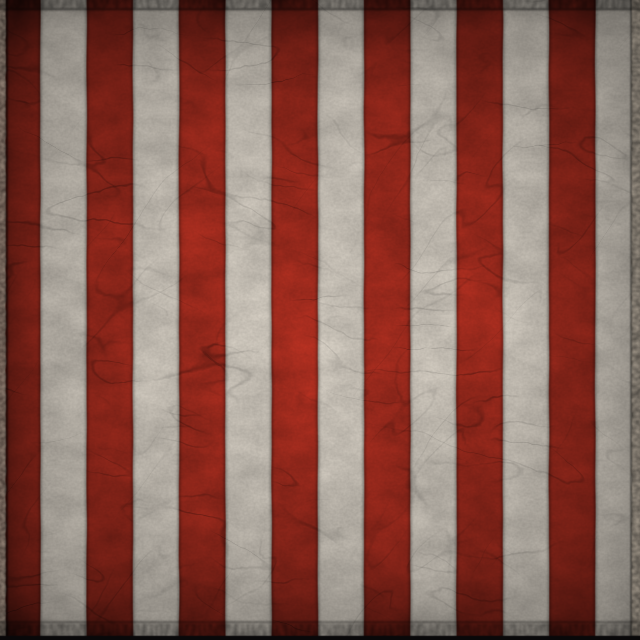
A three.js fragment shader for this pattern:

```glsl
// Worn cloth with seven red and seven pale vertical stripes, creased and hemmed.
varying vec2 vUv;

const float PERIOD = 0.1445;      // one red plus one pale stripe
const float RED_START = 0.1354;   // left edge of the second red stripe
const float SOFT = 0.0016;        // edge smoothing
const vec3 RED = vec3(0.60, 0.160, 0.110);
const vec3 PALE = vec3(0.755, 0.73, 0.69);
const vec3 HEM = vec3(0.45, 0.42, 0.38);
const vec3 SOOT = vec3(0.035, 0.03, 0.035);

vec2 gradient(vec2 cell) {
  vec2 q = fract(cell * vec2(0.1031, 0.1137));
  q += dot(q, q.yx + 33.33);
  float angle = 6.2832 * fract((q.x + q.y) * q.x * 7.31);
  return vec2(cos(angle), sin(angle));
}

// Gradient noise, about -0.7 to 0.7
float noise(vec2 p) {
  vec2 i = floor(p), f = p - i;
  vec2 u = f * f * f * (f * (f * 6.0 - 15.0) + 10.0);
  vec2 e = vec2(1.0, 0.0);
  float low = mix(dot(gradient(i), f), dot(gradient(i + e), f - e), u.x);
  float high = mix(dot(gradient(i + e.yx), f - e.yx), dot(gradient(i + 1.0), f - 1.0), u.x);
  return mix(low, high, u.y);
}

float fbm(vec2 p) {
  float sum = 0.0, amp = 0.6;
  for (int k = 0; k < 5; k++) {
    sum += amp * noise(p);
    p = mat2(1.6, 1.2, -1.2, 1.6) * p + 17.3;
    amp *= 0.55;
  }
  return sum;
}

// Thin dark lines along the zero crossings of warped noise, present in patches
float creases(vec2 p, vec2 scale, float width, float seed) {
  vec2 warped = p + 0.025 * vec2(fbm(p * 6.0 + seed), fbm(p * 7.0 - seed));
  float line = 1.0 - smoothstep(0.0, width, abs(noise(warped * scale + seed)));
  return line * smoothstep(0.02, 0.35, noise(p * 8.0 + seed * 1.7));
}

// Signed distance to the nearest red stripe edge, negative inside
float stripeDistance(float x) {
  float phase = fract((x - RED_START) / PERIOD + 0.25) - 0.5;
  return (abs(phase) - 0.25) * PERIOD;
}

float band(float d, float width) {
  return exp(-d * d / (width * width));
}

void main() {
  vec2 p = vUv;
  vec2 edge = min(p, 1.0 - p);

  // Stripes with slightly uneven edges
  float d = stripeDistance(p.x + 0.0012 * noise(vec2(p.x * 9.0, p.y * 14.0)));
  float red = 1.0 - smoothstep(-SOFT, SOFT, d);
  vec3 color = mix(PALE, RED, red);

  // Stains, rumples and weave
  float stain = fbm(p * vec2(7.0, 5.0) + 3.1);
  float rumple = fbm(p * vec2(16.0, 26.0) + 11.7);
  float weave = noise(p * vec2(190.0, 230.0)) + 0.6 * noise(p * 330.0 + 5.0);
  float light = 1.0 + mix(0.10, 0.20, red) * stain + mix(0.15, 0.22, red) * rumple;
  light += 0.045 * weave;

  // Mostly level folds, with a few slanted ones
  float folds = creases(p, vec2(5.0, 21.0), 0.045, 4.2);
  folds += 0.8 * creases(p + 0.3 * p.yx, vec2(9.0, 24.0), 0.05, 23.6);
  folds += 0.6 * creases(p - 0.5 * p.yx, vec2(17.0, 11.0), 0.04, 41.9);
  light *= 1.0 - mix(0.10, 0.22, red) * min(folds, 1.3);

  // Shaded stripe seams
  light *= 1.0 - 0.26 * band(d, 0.0035);

  // Grime gathers toward the border, most on the red cloth
  float center = length((p - 0.5) * vec2(1.0, 1.05));
  light *= 1.0 - mix(0.20, 0.32, red) * smoothstep(0.12, 0.72, center);
  float grime = exp(-edge.y / 0.055) + 0.75 * exp(-edge.x / 0.035);
  light *= 1.0 - clamp(grime * (0.5 + 0.6 * stain) * mix(0.42, 0.95, red), 0.0, 0.85);
  color *= light;

  // Side hems: a grey frayed selvage with a dark inner seam
  float fray = 0.0015 * noise(vec2(2.0, p.y * 70.0));
  float left = 1.0 - smoothstep(-SOFT, SOFT, p.x - 0.0095 - fray);
  float right = 1.0 - smoothstep(-SOFT, SOFT, 1.0 - p.x - 0.0135 - fray);
  float threads = noise(p * vec2(120.0, 150.0)) + fbm(p * 40.0);
  color = mix(color, HEM * (1.0 + 0.4 * threads), max(left, right) * 0.85);
  color *= 1.0 - 0.5 * band(p.x - 0.0105, 0.0025) - 0.35 * band(p.x - 0.986, 0.002);

  // Top and bottom hems with stitched ridges
  float hem = 1.0 - smoothstep(0.011, 0.016, 1.0 - p.y);
  hem = max(hem, 1.0 - smoothstep(0.022, 0.029, p.y));
  float stitch = noise(vec2(p.x * 140.0, p.y * 60.0));
  color *= 1.0 - hem * (0.22 + 0.25 * stitch);
  color *= 1.0 - 0.35 * band(1.0 - p.y - 0.0145, 0.0025) - 0.25 * band(p.y - 0.028, 0.0025);

  // Sooty lower rim
  color = mix(SOOT, color, smoothstep(0.0065 - SOFT, 0.0065 + SOFT, p.y));
  gl_FragColor = vec4(clamp(color, 0.0, 1.0), 1.0);
}
```
